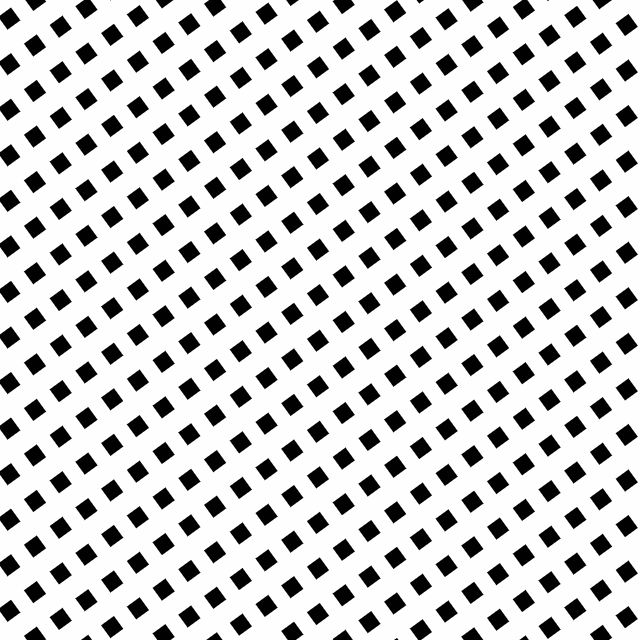
Reproduce this pattern procedurally as a WebGL 1 fragment shader.

```glsl
precision highp float;
// Tilted black squares set in slanted rows on a near-white ground.
// A sheared lattice finds the nearest square centre, then a rotated
// box distance gives the shape and its smooth edge.

#define COLUMN_STEP 0.0402      // horizontal distance between columns
#define COLUMN_RISE 0.02924     // climb of a row from column to column
#define ROW_STEP 0.07118        // vertical distance within a column
#define SQUARE_SIDE 0.0248
#define LATTICE_ORIGIN vec2(0.3763, 0.5935)
#define INK vec3(0.003)
#define GROUND vec3(0.995)

uniform vec2 u_resolution;

// Offset from the nearest lattice point; columns shift up by COLUMN_RISE.
vec2 latticeOffset(vec2 p) {
  vec2 q = p - LATTICE_ORIGIN;
  float column = floor(q.x / COLUMN_STEP + 0.5);
  q -= column * vec2(COLUMN_STEP, COLUMN_RISE);
  q.y -= ROW_STEP * floor(q.y / ROW_STEP + 0.5);
  return q;
}

// Signed distance to a square whose sides follow the given direction.
float squareDistance(vec2 p, vec2 along, float side) {
  vec2 local = vec2(dot(p, along), dot(p, vec2(-along.y, along.x)));
  vec2 d = abs(local) - 0.5 * side;
  return length(max(d, 0.0)) + min(max(d.x, d.y), 0.0);
}

void main() {
  float scale = min(u_resolution.x, u_resolution.y);
  vec2 p = gl_FragCoord.xy / scale;

  vec2 rowDirection = normalize(vec2(COLUMN_STEP, COLUMN_RISE));
  float dist = squareDistance(latticeOffset(p), rowDirection, SQUARE_SIDE);

  // Edge coverage over about one pixel.
  float coverage = clamp(0.5 - dist * scale, 0.0, 1.0);
  gl_FragColor = vec4(mix(GROUND, INK, coverage), 1.0);
}
```
